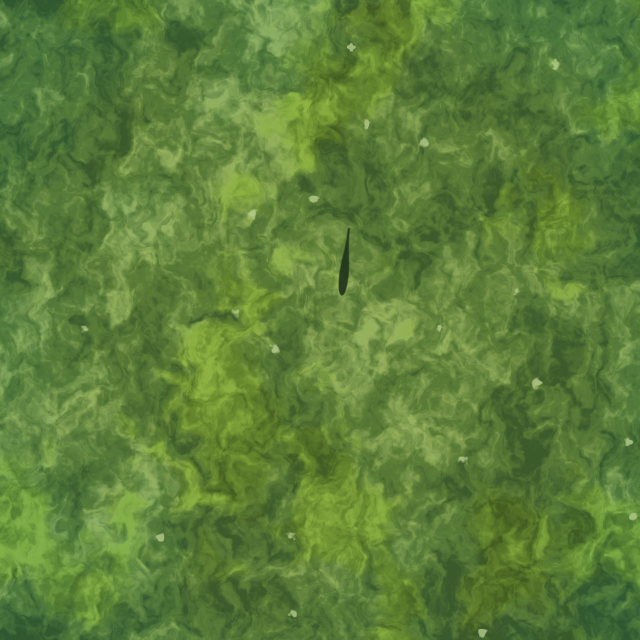
Give the GLSL for this texture, as a WebGL 2 fragment shader.

```glsl
#version 300 es
precision highp float;
// Shallow seabed seen from above: soft sand, tufts of seagrass and one small dark fish.

uniform vec2 u_resolution;
out vec4 fragColor;

// Palette
const vec3 DEEP_GRASS  = vec3(0.235, 0.355, 0.170);
const vec3 MID_GRASS   = vec3(0.355, 0.485, 0.215);
const vec3 PALE_SAND   = vec3(0.570, 0.675, 0.355);
const vec3 SUNLIT_WEED = vec3(0.430, 0.560, 0.150);
const vec3 SHELL       = vec3(0.740, 0.830, 0.570);
const vec3 FISH        = vec3(0.130, 0.205, 0.110);
const vec3 WATER_TINT  = vec3(-0.055, -0.012, 0.025);

// Feature sizes, as repeats across the canvas
const float PATCH_SCALE = 5.0;
const float CLUMP_SCALE = 17.0;
const float TUFT_SCALE  = 58.0;
const float BLADE_SCALE = 36.0;
const float SHELL_SCALE = 34.0;

// Strength of each layer in the tone
const float PATCH_GAIN = 4.3;
const float CLUMP_GAIN = 3.8;
const float TUFT_GAIN  = 4.2;
const float BLADE_GAIN = 0.85;
const float SHELL_SHARE = 0.022;
const int BLADE_LAYERS = 3;

// Fish, from tail tip to nose
const vec2 FISH_TAIL = vec2(0.545, 0.642);
const vec2 FISH_NOSE = vec2(0.534, 0.539);
const float FISH_HALF_WIDTH = 0.0068;

vec2 hash2(vec2 p) {
    vec3 q = fract(p.xyx * vec3(0.1031, 0.1030, 0.0973));
    q += dot(q, q.yzx + 33.33);
    return fract((q.xx + q.yz) * q.zy);
}

float noise(vec2 p) {
    vec2 i = floor(p), f = fract(p);
    f = f * f * (3.0 - 2.0 * f);
    float low  = mix(hash2(i).x, hash2(i + vec2(1, 0)).x, f.x);
    float high = mix(hash2(i + vec2(0, 1)).x, hash2(i + vec2(1, 1)).x, f.x);
    return mix(low, high, f.y) - 0.5;
}

// Layered noise centred on zero
float fbm(vec2 p) {
    float sum = 0.0, gain = 0.5;
    for (int i = 0; i < 4; i++) {
        sum += gain * noise(p);
        p = mat2(1.6, 1.2, -1.2, 1.6) * p + 17.3;
        gain *= 0.5;
    }
    return sum;
}

// Curved tapering blades: x = signed shade, y = coverage
vec2 blades(vec2 p, float pixel) {
    vec2 cell = floor(p), result = vec2(0);
    for (int k = 0; k < 9; k++) {
        vec2 id = cell + vec2(k % 3 - 1, k / 3 - 1);
        vec2 look = hash2(id + 71.7);
        vec2 q = p - id - hash2(id);
        float angle = (look.x - 0.5) * 2.8 - 0.25;
        float c = cos(angle), s = sin(angle);
        q = mat2(c, s, -s, c) * q;
        q.x += (fract(look.x * 7.0) - 0.5) * 1.5 * q.y * q.y;
        float halfLength = 0.28 + 0.35 * fract(look.y * 5.0);
        float along = clamp(q.y, -halfLength, halfLength);
        float width = 0.085 * (1.15 - along / halfLength);
        float dist = length(q - vec2(0, along)) - width;
        float cover = 1.0 - smoothstep(-0.05, 0.09 + pixel, dist);
        result = mix(result, vec2(look.y * 2.0 - 1.0, 1.0), cover * 0.8);
    }
    return result;
}

// Sparse pale fragments with ragged outlines
float shells(vec2 p, float pixel) {
    vec2 id = floor(p), rnd = hash2(id + 5.1);
    vec2 q = fract(p) - 0.35 - 0.3 * hash2(id + 9.4);
    float dist = length(q) - 0.06 - 0.13 * rnd.y + 0.3 * noise(p * 6.0);
    return step(rnd.x, SHELL_SHARE) * (1.0 - smoothstep(-0.04, 0.08 + pixel, dist));
}

float fishMask(vec2 p, float pixel) {
    vec2 axis = FISH_NOSE - FISH_TAIL;
    float t = clamp(dot(p - FISH_TAIL, axis) / dot(axis, axis), 0.0, 1.0);
    float radius = FISH_HALF_WIDTH * (0.12 + 0.88 * smoothstep(0.05, 0.75, t));
    radius *= sqrt(max(1.0 - pow(t, 8.0), 0.0));
    float dist = length(p - FISH_TAIL - axis * t) - radius;
    return 1.0 - smoothstep(-0.0008, 0.0008 + pixel, dist);
}

void main() {
    vec2 uv = gl_FragCoord.xy / u_resolution.y;
    float pixel = 1.0 / u_resolution.y;
    vec2 centred = gl_FragCoord.xy / u_resolution - 0.5;
    float edge = dot(centred, centred);

    // Ground tone from broad patches down to fine tufts
    vec2 warp = vec2(fbm(uv * 22.0 + 3.0), fbm(uv * 22.0 + 41.0));
    float patches = fbm(uv * PATCH_SCALE + warp * 0.5);
    float clumps = fbm(uv * CLUMP_SCALE + warp * 1.5 + 11.0);
    float tufts = fbm(uv * vec2(1.15, 0.85) * TUFT_SCALE + warp * 5.0 + 29.0);
    float tone = PATCH_GAIN * patches + CLUMP_GAIN * clumps + TUFT_GAIN * tufts;
    tone += 0.3 - 1.7 * edge;

    // Seagrass blades in several sizes
    float weed = smoothstep(0.02, 0.22, fbm(uv * 6.0 + 63.0) + 0.5 * clumps);
    for (int i = 0; i < BLADE_LAYERS; i++) {
        float scale = BLADE_SCALE * (1.0 + 0.45 * float(i));
        vec2 blade = blades(uv * scale + 13.7 * float(i), pixel * scale);
        tone += BLADE_GAIN * blade.x * blade.y * 0.7;
        weed += 0.22 * blade.y * max(blade.x, 0.0);
    }

    // Colour ramp, sunlit weed and the water's tint towards the edges
    vec3 colour = mix(MID_GRASS, DEEP_GRASS, smoothstep(0.0, 1.0, -tone / 2.2));
    colour = mix(colour, PALE_SAND, clamp(tone / 1.9, 0.0, 1.1));
    vec3 sunlit = SUNLIT_WEED * (1.0 + 0.17 * clamp(tone, -2.0, 1.5));
    colour = mix(colour, sunlit, 0.6 * clamp(weed, 0.0, 1.0));
    colour += WATER_TINT * smoothstep(0.05, 0.45, edge + 0.5 * patches);

    colour = mix(colour, SHELL, 0.75 * shells(uv * SHELL_SCALE, pixel * SHELL_SCALE));
    colour = mix(colour, FISH, 0.93 * fishMask(uv, pixel));
    fragColor = vec4(colour, 1.0);
}
```
